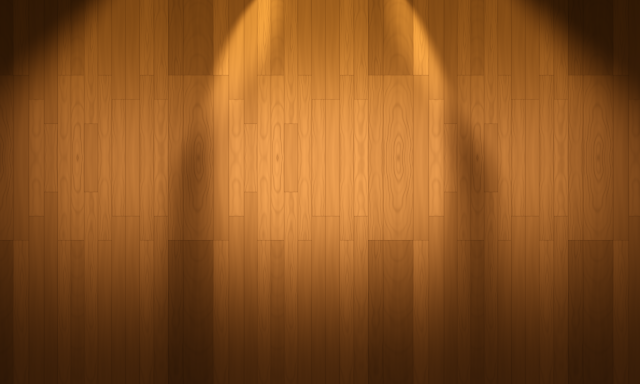
Write a Shadertoy shader that draws this texture.

```glsl
// Vertical wooden planks lit from above by three overlapping soft spotlights.

const float PATTERN_WIDTH = 0.5217;   // width of one repeat of planks
const float PLANK_COUNT = 14.0;
const float MIRROR_DEPTH = 0.411;     // the wood is mirrored about this depth

float hash(float n) {
    return fract(sin(n * 12.9898 + 4.1) * 43758.5);
}

float bell(float x, float center, float width) {
    float k = (x - center) / width;
    return exp(-k * k);
}

// Fine vertical fibres from layered sines
float fibres(vec2 p, float seed) {
    float sum = 0.0, freq = 170.0, amp = 0.5;
    for (int i = 0; i < 4; i++) {
        float bend = 1.6 * sin(p.y * (9.0 + freq * 0.04) + seed * 31.0 + freq);
        sum += amp * sin(p.x * freq + bend + seed * 57.0);
        freq *= 1.63;
        amp *= 0.78;
    }
    return sum;
}

// Tall nested arches around a knot, with uneven spacing
float archRings(vec2 p, float seed, float stretch) {
    p.x += 0.0016 * sin(p.y * 38.0 + seed * 20.0);
    float r = length(vec2(p.x, p.y * stretch));
    r += 0.0012 * sin(p.y * 55.0 + seed * 20.0) + 0.0006 * sin(p.y * 140.0);
    float uneven = 0.6 + 0.4 * sin(r * 310.0 + p.y * 23.0 + seed * 9.0);
    return uneven * pow(0.5 + 0.5 * sin(r * 1050.0 + seed * 6.0), 2.0);
}

// Relative brightness of the wood
float wood(vec2 p) {
    float t = fract((p.x - 0.637) / PATTERN_WIDTH);
    float u = (t + 0.023 * sin(t * 3.14159)) * PLANK_COUNT;
    float id = floor(u);
    float span = 1.0;
    if (id == 10.0 || id == 11.0) { id = 10.0; span = 2.0; }
    float local = (u - id) / span;
    float width = span * PATTERN_WIDTH / PLANK_COUNT;
    float m = abs(p.y - MIRROR_DEPTH);

    // Butt joints split each plank into boards of different tone
    bool accent = id == 9.0 || id == 10.0;
    float level = accent ? 2.0 : floor(hash(id + 3.0) * 3.0);
    float joint = 0.089 + 0.063 * level;
    float outer = step(joint, m);
    float seed = hash(id * 2.3 + outer * 17.0 + 1.0);
    float tone = 0.96 + 0.1 * seed;
    if (accent) tone = mix(0.98, 0.88, outer);

    // Grain: knots on two planks, arches on some, fibres on all
    float side = (local - 0.5) * width;
    bool knot = id == 2.0 || id == 10.0;
    float ringCenter = knot ? 0.0 : 0.05 + 0.3 * seed;
    float ringAmount = knot ? 0.085 : 0.06 * step(0.45, seed);
    ringAmount *= knot ? 1.0 - 0.6 * smoothstep(0.05, 0.25, m) : 1.0;
    float rings = archRings(vec2(side, m - ringCenter), seed, knot ? 0.17 : 0.07);
    tone -= ringAmount * rings;
    tone += 0.021 * fibres(vec2(side, m), seed);
    if (knot) {
        tone -= 0.13 * exp(-pow(length(vec2(side, m * 0.4)) / 0.004, 2.0));
    }

    // Dark seams
    float edge = min(local, 1.0 - local) * width;
    tone *= 1.0 - 0.09 * (1.0 - smoothstep(0.0, 0.0032, edge));
    tone *= 1.0 - 0.07 * (1.0 - smoothstep(0.0, 0.003, abs(m - joint)));
    return tone;
}

// Light between two edges, each with its own softness
float beam(float x, float left, float right, float softLeft, float softRight) {
    return smoothstep(left - softLeft, left + softLeft, x)
         * (1.0 - smoothstep(right - softRight, right + softRight, x));
}

float lighting(vec2 p) {
    float d = p.y;
    float soft = 0.014 + 0.1 * d;
    float innerSoft = soft + 0.02;
    float outerSoft = 0.07 + 0.28 * d;
    float spread = smoothstep(0.0, 0.45, d);
    float inner = 0.25 * smoothstep(0.0, 0.5, d);

    float center = beam(p.x, 0.527 + 0.138 * exp(-6.0 * d),
                             1.22 - 0.16 * exp(-4.0 * d), soft, soft);
    float left = beam(p.x, 0.26 - 0.93 * d, 0.73 - inner, outerSoft, innerSoft);
    float right = beam(p.x, 1.017 + inner, 1.37 + d, innerSoft, outerSoft);

    center *= mix(1.0, bell(p.x, 0.87, 0.68), spread);
    left *= mix(1.0, bell(p.x, 0.31, 0.37), spread);
    right *= mix(1.0, bell(p.x, 1.37, 0.37), spread);

    float profile = mix(0.72, 1.0, smoothstep(0.0, 0.4, d))
                  * (1.0 - 0.86 * smoothstep(0.43, 1.0, d));
    float ambient = 0.18 + 0.2 * bell(p.x, 0.85, 0.75) * bell(d, 0.47, 0.36);
    return ambient + profile * (0.58 * center + 0.43 * (left + right));
}

// Dark brown to pale orange, richer near the lamps
vec3 woodColor(float value, float depth) {
    float v = min(value, 1.0);
    float pale = mix(0.72, 1.0, smoothstep(0.0, 0.4, depth));
    float green = 0.465 + 0.22 * v * mix(0.85, 1.0, pale);
    return v * vec3(1.0, green, (0.07 + 0.29 * v) * pale);
}

void mainImage(out vec4 fragColor, in vec2 fragCoord) {
    vec2 uv = fragCoord / iResolution.xy;
    vec2 p = vec2(uv.x * 1.67, 1.0 - uv.y);   // x across, y down from the top
    float light = lighting(p);
    light = light < 0.8 ? light : 0.8 + 0.17 * (1.0 - exp(-(light - 0.8) / 0.17));
    fragColor = vec4(woodColor(light * wood(p), p.y), 1.0);
}
```
